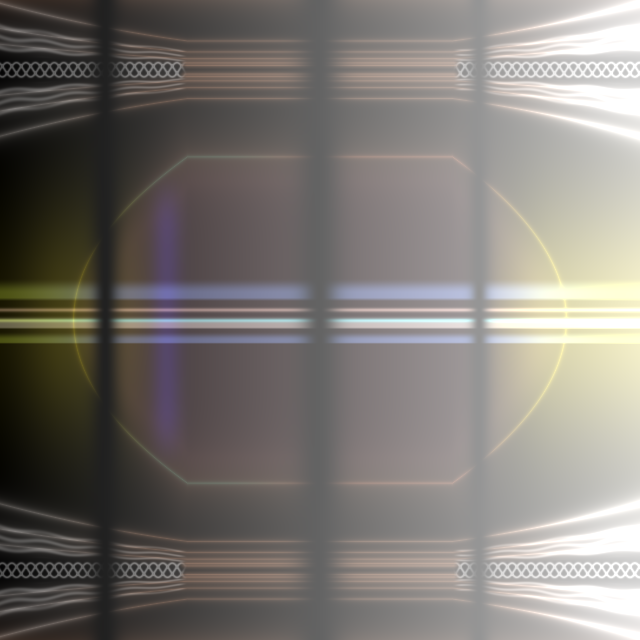
Give the GLSL for this background, as a WebGL 1 fragment shader.

```glsl
precision highp float;
// Draws a grey ramp with a glowing barrel outline, fanned braided bands and a bright central streak.

uniform vec2 u_resolution;

const float FLAT_HALF = 0.207;   // half width of the straight top and bottom edges
const float BAND_HEIGHT = 0.391; // distance of the braided bands from the middle
const vec3 BROWN = vec3(1.0, 0.68, 0.5);
const vec3 YELLOW = vec3(0.19, 0.17, 0.01);
const vec3 BLUE = vec3(0.11, 0.16, 0.27);
const vec3 VIOLET = vec3(0.03, 0.015, 0.15);

float glow(float dist, float width) {
  return exp(-abs(dist) / width);
}

float bell(float dist, float width) {
  return exp(-dist * dist / (width * width));
}

// Band that fades in slowly at one side and stops sharply at the other.
float softBand(float y, float soft, float hard) {
  float t = (y - soft) / (hard - soft);
  return smoothstep(0.0, 0.65, t) * (1.0 - smoothstep(0.82, 1.0, t));
}

// Darkness at the three upright seams, 0 on a seam and 1 away from it.
float seams(float x, float scale) {
  return (1.0 - bell(x - 0.165, 0.022 * scale))
       * (1.0 - bell(x - 0.5, 0.035 * scale))
       * (1.0 - bell(x - 0.749, 0.017 * scale));
}

// Approximate signed distance to the barrel: flat ends, parabolic sides.
float barrel(vec2 a) {
  float field = max(a.x, FLAT_HALF) + 2.739 * a.y * a.y - 0.385;
  float side = smoothstep(FLAT_HALF - 0.01, FLAT_HALF + 0.01, a.x);
  return field / length(vec2(side, 5.478 * a.y + 0.02));
}

// Three sine strands woven around y = 0.
float braid(float x, float y) {
  float sum = 0.0;
  for (int i = 0; i < 3; i++) {
    float phase = x * 142.0 + float(i) * 2.0944;
    float slope = 1.56 * cos(phase);
    float dist = (y - 0.011 * sin(phase)) / sqrt(1.0 + slope * slope);
    sum += bell(dist, 0.0019);
  }
  return min(sum, 1.0);
}

// Nested lines closing in on the band axis.
float bandLines(float r, float outer) {
  float sum = 0.0;
  float radius = 0.045;
  for (int i = 0; i < 5; i++) {
    float inner = i > 2 ? 1.0 - outer : 1.0;
    sum += inner * (0.6 * glow(r - radius, 0.0016) + 0.45 * glow(r - radius, 0.006));
    radius *= 0.62;
  }
  return sum;
}

// Fine wavy contours between the braid and the outermost lines.
float ripples(float x, float r) {
  float wave = 0.5 + 0.5 * cos(r * 840.0 + sin(x * 70.0));
  return wave * wave * smoothstep(0.009, 0.014, r) * (1.0 - smoothstep(0.026, 0.036, r));
}

vec3 bands(vec2 uv, vec2 a) {
  float spread = max(a.x - FLAT_HALF, 0.0);
  float outer = smoothstep(0.0, 0.015, spread);
  float far = smoothstep(0.0, 0.25, spread);
  float y = a.y - BAND_HEIGHT;
  float r = abs(y) / (1.0 + spread * (3.0 + 5.0 * spread));
  float right = step(0.5, uv.x);
  float strength = mix(mix(0.23, 0.12, uv.x), mix(0.29, 0.48, right), far);
  vec3 tint = mix(BROWN, vec3(1.0, 0.96, 0.94), far);
  float detail = outer * (0.8 * braid(uv.x, y) + 0.5 * ripples(uv.x, r));
  return tint * strength * bandLines(r, outer) + vec3(mix(0.38, 0.3, right)) * detail;
}

vec3 barrelGlow(vec2 uv, vec2 a) {
  float d = barrel(a);
  float side = smoothstep(0.22, 0.37, a.x);
  float strength = mix(0.16, 0.03, uv.x);
  float inside = 1.0 - smoothstep(-0.05, 0.02, d);
  vec3 lineTint = mix(mix(vec3(0.05, 0.15, 0.12), vec3(0.17, 0.09, 0.06),
                          smoothstep(0.33, 0.5, uv.x)), YELLOW, side);
  vec3 color = BROWN * strength * glow(d, 0.04) * (1.0 - side);
  color += vec3(0.11, 0.06, 0.065) * inside * (1.0 - 0.75 * uv.x);
  color += lineTint * 0.75 * glow(d, 0.0022);
  // Yellow lobes at the sides and a violet shaft inside.
  color += YELLOW * side * bell(a.y, 0.18) * mix(0.5, 1.0, smoothstep(0.0, 0.1, uv.x));
  color += VIOLET * bell(uv.x - 0.26, 0.022) * (1.0 - smoothstep(0.14, 0.24, a.y));
  return color;
}

vec3 streaks(float x, float y, float q) {
  vec3 tint = mix(BLUE, vec3(0.2, 0.23, 0.07), smoothstep(0.3, 0.5, q));
  vec3 color = tint * softBand(y, 0.066, 0.029);
  color += tint * softBand(y, -0.018, -0.038);
  color += vec3(0.32, 0.26, 0.24) * bell(y - 0.0156, 0.003);
  color += vec3(0.3, 0.29, 0.28) * softBand(y, 0.008, -0.015);
  color += mix(vec3(0.08, 0.29, 0.31), vec3(0.3, 0.34, 0.16), smoothstep(0.3, 0.5, q))
         * bell(y + 0.0007, 0.003);
  return color * seams(x, 0.75);
}

void main() {
  vec2 uv = gl_FragCoord.xy / u_resolution;
  vec2 a = abs(uv - 0.5);
  vec3 color = vec3(0.78 * uv.x);
  vec3 light = barrelGlow(uv, a) + bands(uv, a);
  light += BROWN * mix(0.14, 0.05, uv.x) * glow(0.5 - a.y, 0.025);
  color += light * seams(uv.x, 1.0);
  color += streaks(uv.x, uv.y - 0.5, a.x);
  gl_FragColor = vec4(clamp(color, 0.0, 1.0), 1.0);
}
```
